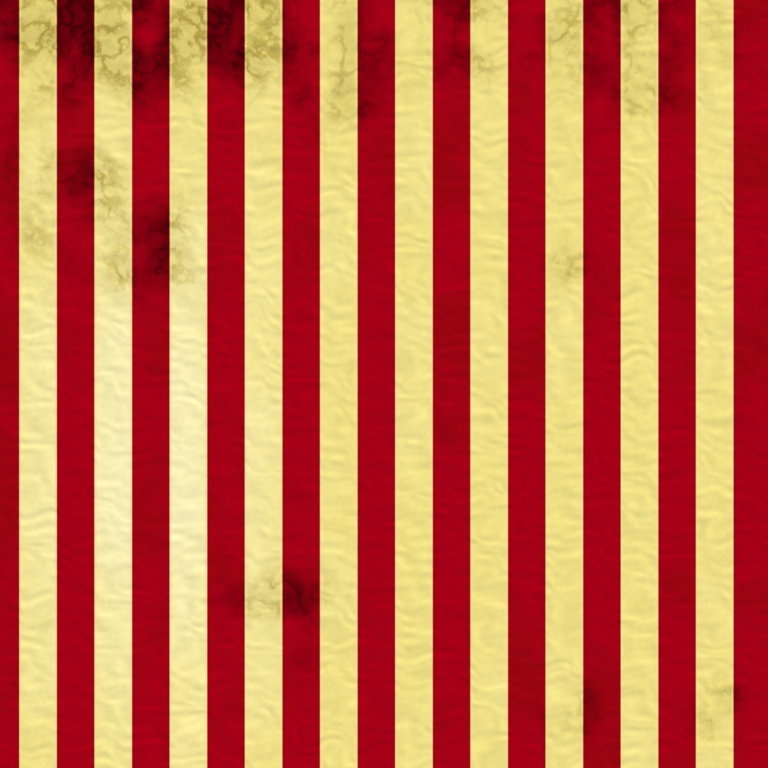
Write a Shadertoy shader that draws this pattern.

```glsl
// Ten cream vertical stripes on crimson, printed on aged, wrinkled paper.
// Stripes come from a repeated box distance; stains are soft blobs broken up
// by fractal noise, and a stretched noise slope gives the paper its grain.

const float PERIOD       = 0.0979;   // stripe spacing, canvas widths
const float FIRST_CENTER = 0.0495;   // centre of the leftmost cream stripe
const float HALF_WIDTH   = 0.0247;
const float EDGE_SOFT    = 0.0014;
const float RIM_WIDTH    = 0.0022;   // pale line just inside each stripe
const float GRAIN        = 0.085;
const vec3 CREAM       = vec3(0.935, 0.875, 0.520);
const vec3 PALE_CREAM  = vec3(0.970, 0.935, 0.720);
const vec3 RIM         = vec3(0.980, 0.850, 0.620);
const vec3 CREAM_STAIN = vec3(0.690, 0.610, 0.270);
const vec3 RED         = vec3(0.645, 0.005, 0.090);
const vec3 DARK_RED    = vec3(0.550, 0.030, 0.040);
const vec3 RED_STAIN   = vec3(0.290, 0.005, 0.030);

// Stain blobs: centre x, centre y, radius, strength
const int BLOBS = 11;
const vec4 STAINS[BLOBS] = vec4[BLOBS](
    vec4(0.12, 0.98, 0.15, 0.75), vec4(0.28, 0.95, 0.13, 0.80),
    vec4(0.08, 0.76, 0.12, 0.58), vec4(0.20, 0.67, 0.09, 0.68),
    vec4(0.42, 0.89, 0.13, 0.55), vec4(0.60, 0.98, 0.09, 0.52),
    vec4(0.82, 0.93, 0.13, 0.60), vec4(0.37, 0.20, 0.09, 0.62),
    vec4(0.74, 0.08, 0.06, 0.64), vec4(0.93, 0.08, 0.06, 0.52),
    vec4(0.74, 0.66, 0.05, 0.48));

float hash(vec2 p) {
    vec3 q = fract(p.xyx * vec3(0.1031, 0.1030, 0.0973));
    q += dot(q, q.yzx + 33.33);
    return fract((q.x + q.y) * q.z);
}

float noise(vec2 p) {
    vec2 i = floor(p), f = fract(p);
    f = f * f * (3.0 - 2.0 * f);
    return mix(mix(hash(i), hash(i + vec2(1, 0)), f.x),
               mix(hash(i + vec2(0, 1)), hash(i + vec2(1, 1)), f.x), f.y);
}

float fbm(vec2 p) {
    float sum = 0.0, amp = 0.5;
    for (int i = 0; i < 5; i++) {
        sum += amp * noise(p);
        p = mat2(1.6, 1.2, -1.2, 1.6) * p + 17.3;
        amp *= 0.5;
    }
    return sum / 0.97;
}

// Signed distance to the nearest cream stripe, negative inside
float stripeDistance(float x) {
    float local = mod(x - FIRST_CENTER + 0.5 * PERIOD, PERIOD) - 0.5 * PERIOD;
    return abs(local) - HALF_WIDTH;
}

// Stain density: blobs with ragged borders, plus faint wear everywhere
float stainAmount(vec2 p) {
    float field = 0.0;
    for (int i = 0; i < BLOBS; i++) {
        vec2 d = (p - STAINS[i].xy) / STAINS[i].z;
        field = max(field, STAINS[i].w * exp(-dot(d, d)));
    }
    field += 0.16 * smoothstep(0.82, 1.0, p.y);
    float mottle = fbm(p * 22.0 + 5.0) - 0.5;
    return smoothstep(0.22, 1.0, field + 1.3 * mottle * (0.25 + field));
}

// Slope of stretched noise, like light raking across wrinkles
float paperGrain(vec2 p) {
    vec2 q = p * vec2(55.0, 120.0) + 2.0 * noise(p * 30.0);
    float slope = noise(q) - noise(q + vec2(0.3, 0.6));
    return slope + 0.3 * (noise(p * 210.0) - 0.5);
}

void mainImage(out vec4 fragColor, in vec2 fragCoord) {
    vec2 uv = fragCoord / iResolution.xy;
    float soft = max(EDGE_SOFT, 0.75 / iResolution.x);
    float d = stripeDistance(uv.x);
    float inside = 1.0 - smoothstep(-soft, soft, d);

    float stain = stainAmount(uv);
    float crinkle = 1.0 - abs(2.0 * fbm(uv * 48.0) - 1.0);
    float veins = smoothstep(0.70, 1.0, crinkle);
    float cloud = fbm(uv * 9.0 + 31.0);
    float grain = paperGrain(uv);

    // Cream ink, faded toward the lower left
    vec2 fadeOffset = (uv - vec2(0.19, 0.40)) / vec2(0.17, 0.34);
    float fade = exp(-dot(fadeOffset, fadeOffset));
    vec3 cream = mix(CREAM, PALE_CREAM, clamp(fade + 0.5 * (cloud - 0.5), 0.0, 1.0));
    cream = mix(cream, CREAM_STAIN, clamp(stain * (0.35 + 0.65 * veins), 0.0, 1.0));
    float rim = 1.0 - smoothstep(0.0, RIM_WIDTH, abs(d + RIM_WIDTH));
    cream = mix(cream, RIM, 0.65 * rim * (1.0 - 0.5 * stain));
    cream *= 1.0 + GRAIN * grain;

    // Crimson ink, browned beside the stripes and in cloudy patches
    float browned = 0.5 * smoothstep(0.50, 0.75, cloud);
    browned = max(browned, 0.8 * (1.0 - smoothstep(0.0, 0.0045, d)));
    vec3 red = mix(RED, DARK_RED, browned);
    red = mix(red, RED_STAIN, clamp(stain * (0.7 + 0.4 * veins), 0.0, 1.0));
    red *= 1.0 + GRAIN * grain;

    fragColor = vec4(clamp(mix(red, cream, inside), 0.0, 1.0), 1.0);
}
```
